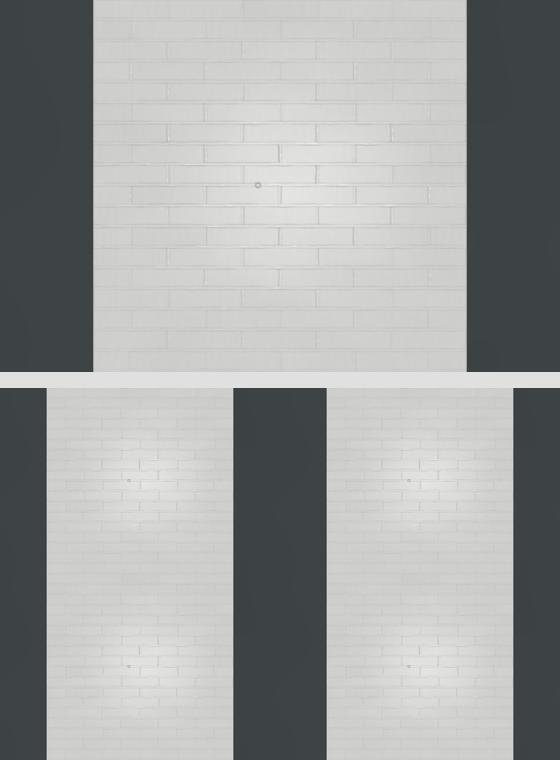
Top: one tile. Bottom: repeated 2 by 2.
Write a WebGL 2 fragment shader that draws this texture.

```glsl
#version 300 es
precision highp float;

uniform vec2 u_resolution;
out vec4 fragColor;

#define BRICKS vec2(5.0, 18.0)
#define PANEL_WIDTH 0.6667
#define JOINT_HALF 0.0045
#define LINE_WIDTH 0.0022
#define WOBBLE 0.0016
#define GROOVE_DEPTH 0.10
#define GLINT 0.13
#define GLOW_RADIUS 0.27
#define PAINT_COLOR vec3(0.805, 0.805, 0.800)
#define GLOW_COLOR vec3(0.885, 0.885, 0.880)
#define SIDE_COLOR vec3(0.240, 0.260, 0.270)

float hash(vec2 p) {
    vec3 q = fract(vec3(p.xyx) * 0.1031);
    q += dot(q, q.yzx + 33.33);
    return fract((q.x + q.y) * q.z);
}

// Gradient noise that wraps after a whole number of cells
float cornerSlope(vec2 cell, vec2 offset, vec2 period) {
    float angle = 6.2832 * hash(mod(cell, period) + 3.7);
    return dot(vec2(cos(angle), sin(angle)), offset);
}

float noise(vec2 p, vec2 period) {
    p *= period;
    vec2 i = floor(p), f = fract(p);
    vec2 s = f * f * f * (f * (f * 6.0 - 15.0) + 10.0);
    vec2 e = vec2(1.0, 0.0);
    float low = mix(cornerSlope(i, f, period), cornerSlope(i + e.xy, f - e.xy, period), s.x);
    float high = mix(cornerSlope(i + e.yx, f - e.yx, period), cornerSlope(i + 1.0, f - 1.0, period), s.x);
    return mix(low, high, s.y);
}

float softLine(float d, float width) {
    return exp(-d * d / (width * width));
}

// Painted brick wall, p from 0 to 1 in both directions
vec3 brickWall(vec2 p) {
    vec2 wobble = WOBBLE * vec2(noise(p, vec2(24.0, 60.0)), noise(p, vec2(40.0, 36.0)));
    vec2 cell = (p + wobble) * BRICKS - vec2(0.0, 0.06);
    float row = mod(floor(cell.y), BRICKS.y);
    cell.x += 0.5 * (1.0 - mod(row, 2.0));

    // Signed distance to the nearest upright and level joints
    vec2 joint = (fract(cell + 0.5) - 0.5) / BRICKS;
    vec2 jointId = mod(floor(cell + 0.5), BRICKS);
    float strength = hash(vec2(jointId.x, row) + 11.0);
    float inRow = smoothstep(0.3, 1.3, abs(joint.y) / JOINT_HALF);

    // Lamp glow, and the stronger relief around it
    vec2 fromLamp = p - vec2(0.53, 0.5);
    float glow = exp(-dot(fromLamp, fromLamp) / (GLOW_RADIUS * GLOW_RADIUS));
    vec2 spread = (p - 0.5) / vec2(0.50, 0.33);
    float relief = 0.22 + 0.78 * exp(-dot(spread, spread));

    // Broken wear along the joints
    float wear = smoothstep(-0.25, 0.4, noise(p, vec2(13.0, 36.0)));
    float chips = smoothstep(-0.1, 0.4, noise(p, vec2(50.0, 90.0)));

    // Level joints: shaded brick edges with a broken glint between them
    float levelShade = softLine(joint.y + JOINT_HALF, LINE_WIDTH) * (0.35 + 0.65 * wear)
                     + softLine(joint.y - JOINT_HALF, LINE_WIDTH) * (0.65 - 0.5 * wear);
    float levelGlint = softLine(joint.y + 0.0005, LINE_WIDTH) * (0.2 + 0.5 * wear * chips);

    // Upright joints: darker near the lamp, brighter away from it
    float side = strength > 0.5 ? 1.0 : -1.0;
    float uprightShade = softLine(joint.x + side * JOINT_HALF * 0.7, LINE_WIDTH * 1.2)
                       + 0.4 * softLine(joint.x - side * JOINT_HALF, LINE_WIDTH);
    uprightShade *= inRow * (0.45 + 0.75 * strength) * (0.6 + 0.6 * glow);
    float uprightGlint = softLine(joint.x - side * JOINT_HALF * 0.3, LINE_WIDTH * 1.2);
    uprightGlint *= inRow * (0.3 + 0.7 * chips) * (0.4 + 0.6 * strength) * (1.2 - 0.8 * glow);

    // Paint: slight tone per brick, cloudy stains and upright brush marks
    vec2 brickId = vec2(mod(floor(cell.x), BRICKS.x), row);
    float tone = 0.010 * (hash(brickId + 29.0) - 0.5);
    tone += 0.012 * noise(p, vec2(6.0, 9.0)) + 0.008 * noise(p, vec2(90.0, 24.0));
    float mortar = 1.0 - smoothstep(0.5, 1.3, min(abs(joint.y), abs(joint.x)) / JOINT_HALF);
    tone -= 0.012 * mortar;

    // Small round dent in a joint
    float dent = length(p - vec2(0.441, 0.502));
    tone -= 0.16 * softLine(dent - 0.006, 0.003) - 0.03 * softLine(dent, 0.003);

    vec3 color = mix(PAINT_COLOR, GLOW_COLOR, glow);
    color += tone - GROOVE_DEPTH * relief * (levelShade + uprightShade);
    return color + GLINT * relief * (levelGlint + uprightGlint);
}

void main() {
    vec2 uv = gl_FragCoord.xy / u_resolution;
    vec2 wall = vec2((uv.x - 0.5) / PANEL_WIDTH + 0.5, uv.y);

    // Plain dark sides with a faint drift of tone
    vec3 sides = SIDE_COLOR + 0.008 * noise(uv, vec2(3.0, 2.0));

    float edge = 0.5 * PANEL_WIDTH - abs(uv.x - 0.5);
    float inPanel = clamp(edge * u_resolution.x + 0.5, 0.0, 1.0);
    fragColor = vec4(mix(sides, brickWall(wall), inPanel), 1.0);
}
```
